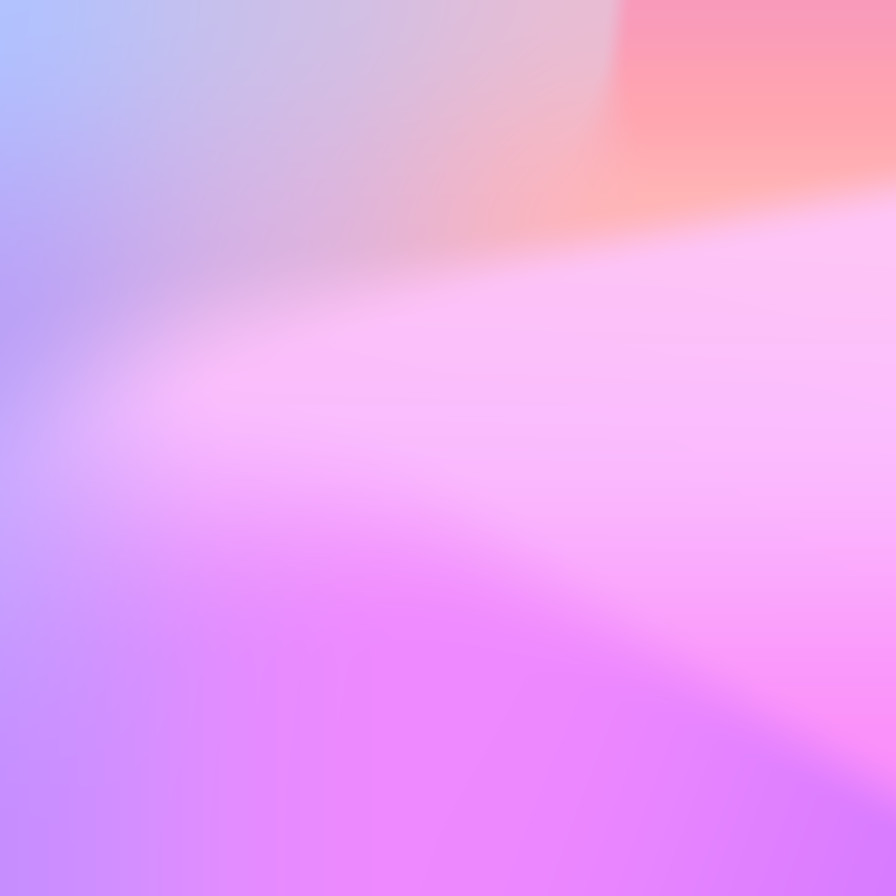
This background is drawn by a three.js fragment shader. Its source:

```glsl
// Soft pastel backdrop: a pale pink band sweeps between a blue-to-peach sky
// with a coral panel and a violet slope below. Each layer is a colour gradient,
// blended along a curved edge whose blur widens toward the left.

varying vec2 vUv;

// Coverage above a curved edge at the given height.
float above(float y, float edge, float blur) {
  return smoothstep(edge - blur, edge + blur, y);
}

// Blue at the left, turning through lilac to peach beside the band.
vec3 skyColor(vec2 p) {
  vec3 blue = mix(vec3(0.73, 0.63, 0.97), vec3(0.69, 0.76, 1.0), smoothstep(0.62, 1.0, p.y));
  vec3 lilac = mix(vec3(0.86, 0.70, 0.88), vec3(0.80, 0.75, 0.91), smoothstep(0.68, 1.0, p.y));
  vec3 peach = mix(vec3(0.99, 0.71, 0.74), vec3(0.91, 0.74, 0.83), smoothstep(0.75, 1.0, p.y));
  vec3 sky = mix(blue, lilac, smoothstep(-0.04, 0.36, p.x));
  return mix(sky, peach, smoothstep(0.28, 0.68, p.x));
}

vec3 coralColor(vec2 p) {
  vec3 coral = mix(vec3(1.0, 0.71, 0.71), vec3(1.0, 0.645, 0.69), smoothstep(0.76, 0.89, p.y));
  return mix(coral, vec3(0.975, 0.605, 0.73), smoothstep(0.87, 1.0, p.y));
}

// Pale at the top, more saturated toward the lower right.
vec3 bandColor(vec2 p) {
  vec3 pale = mix(vec3(0.985, 0.74, 0.995), vec3(0.995, 0.77, 0.96), smoothstep(0.48, 0.76, p.y));
  return mix(vec3(0.98, 0.56, 0.98), pale, smoothstep(0.13, 0.55, p.y));
}

vec3 slopeColor(vec2 p) {
  vec3 orchid = mix(vec3(0.85, 0.56, 1.0), vec3(0.94, 0.535, 1.0), smoothstep(0.08, 0.46, p.x));
  float corner = smoothstep(0.45, 1.15, p.x - 0.35 * p.y);
  return mix(orchid, vec3(0.835, 0.475, 1.0), corner);
}

void main() {
  vec2 p = vUv;

  // Sky with the coral panel, whose side leans slightly.
  float panelSide = 0.692 - 0.10 * (1.0 - p.y);
  float panelBlur = mix(0.075, 0.016, smoothstep(0.76, 0.94, p.y));
  float panel = smoothstep(panelSide - panelBlur, panelSide + panelBlur, p.x);
  vec3 upper = mix(skyColor(p), coralColor(p), panel);

  // Violet slope: nearly level at the left, falling to the lower right.
  float bend = p.x - 0.48;
  float slopeEdge = 0.41 - 0.285 * (bend + sqrt(bend * bend + 0.01));
  float slopeBlur = mix(0.18, 0.05, smoothstep(0.1, 0.9, p.x));
  vec3 lower = mix(slopeColor(p), bandColor(p), above(p.y, slopeEdge, slopeBlur));

  // Periwinkle shade along the left side.
  vec3 shade = mix(vec3(0.76, 0.55, 1.0), vec3(0.76, 0.66, 1.0), smoothstep(0.05, 0.5, p.y));
  lower = mix(shade, lower, smoothstep(-0.10, 0.26, p.x) * 0.95 + 0.05 * p.x);

  // The band's upper edge rises to the right and sharpens.
  float bandEdge = 0.61 + 0.18 * p.x - 0.07 * exp(-8.0 * p.x);
  float bandBlur = mix(0.11, 0.038, smoothstep(0.0, 0.6, p.x));
  vec3 color = mix(lower, upper, above(p.y, bandEdge, bandBlur));

  gl_FragColor = vec4(color, 1.0);
}
```
